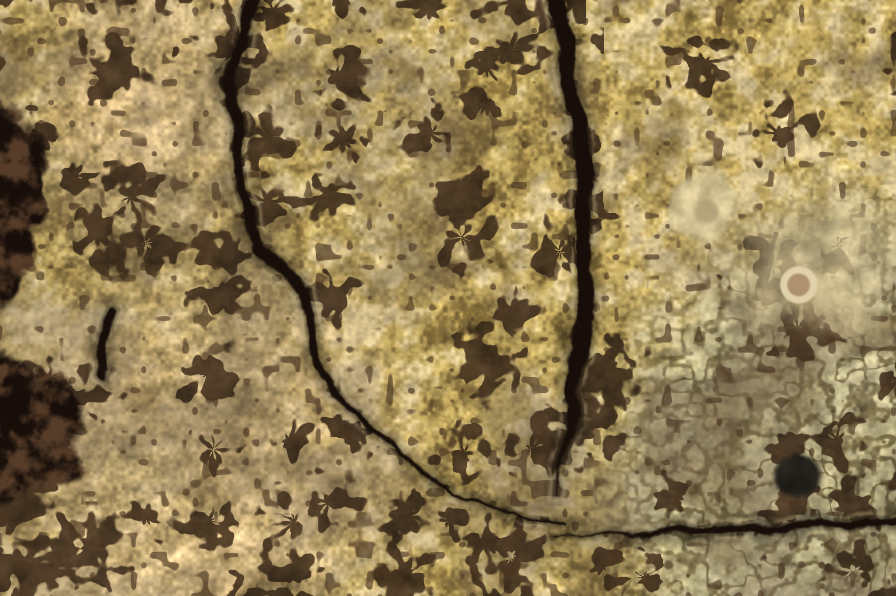
Write a Shadertoy shader that draws this texture.

```glsl
const vec3 OLIVE = vec3(0.52, 0.43, 0.23);
const vec3 YELLOW = vec3(0.75, 0.65, 0.37);
const vec3 CREAM = vec3(0.85, 0.77, 0.57);
const vec3 GREY = vec3(0.67, 0.61, 0.47);
const vec3 PINK = vec3(0.76, 0.63, 0.44);
const vec3 BROWN = vec3(0.22, 0.16, 0.10);
const vec3 SOIL = vec3(0.09, 0.055, 0.035);

float hash(vec2 p) {
    vec3 q = fract(vec3(p.xyx) * 0.1031);
    q += dot(q, q.yzx + 33.33);
    return fract((q.x + q.y) * q.z);
}

float noise(vec2 p) {
    vec2 i = floor(p), f = fract(p);
    f = f * f * (3.0 - 2.0 * f);
    return mix(mix(hash(i), hash(i + vec2(1, 0)), f.x),
               mix(hash(i + vec2(0, 1)), hash(i + vec2(1, 1)), f.x), f.y);
}

float fbm(vec2 p) {
    float sum = 0.0, amp = 0.5;
    for (int i = 0; i < 5; i++) {
        sum += amp * noise(p);
        p = mat2(1.6, 1.2, -1.2, 1.6) * p + 7.3;
        amp *= 0.5;
    }
    return sum;
}

float segment(vec2 p, vec2 a, vec2 b) {
    vec2 ab = b - a;
    return length(p - a - ab * clamp(dot(p - a, ab) / dot(ab, ab), 0.0, 1.0));
}

float blob(vec2 p, vec2 center, vec2 radius, float soft) {
    return 1.0 - smoothstep(1.0 - soft, 1.0 + soft, length((p - center) / radius));
}

// Distance to the long curved crack on the left
float curvedCrack(vec2 p) {
    vec2 path[10] = vec2[10](vec2(0.425, 1.02), vec2(0.387, 0.88), vec2(0.40, 0.73),
        vec2(0.43, 0.58), vec2(0.512, 0.50), vec2(0.537, 0.39), vec2(0.59, 0.31),
        vec2(0.67, 0.235), vec2(0.76, 0.17), vec2(0.95, 0.12));
    float d = 1.0;
    for (int i = 0; i < 9; i++) d = min(d, segment(p, path[i], path[i + 1]));
    return d;
}

// Branching dark colonies scattered on a jittered grid
float rosettes(vec2 p, float cells, float density) {
    vec2 g = p * cells, id = floor(g);
    float field = -1.0;
    for (int y = -1; y <= 1; y++)
    for (int x = -1; x <= 1; x++) {
        vec2 c = id + vec2(x, y);
        vec2 d = g - c - 0.15 - 0.7 * vec2(hash(c + 3.1), hash(c + 8.7));
        float size = mix(0.32, 0.66, hash(c + 5.5));
        float arms = cos(atan(d.y, d.x) * 7.0 + 5.0 * noise(g * 2.0) + 6.3 * hash(c));
        float f = 1.0 - length(d) / size + 0.18 * arms;
        field = max(field, mix(-1.0, f, step(hash(c + 1.7), density)));
    }
    field += 1.5 * (noise(p * 44.0) - 0.5) + 0.5 * (noise(p * 95.0) - 0.5);
    return smoothstep(0.26, 0.50, field);
}

void mainImage(out vec4 fragColor, in vec2 fragCoord) {
    vec2 p = fragCoord / iResolution.y;
    vec2 wobble = vec2(fbm(p * 14.0), fbm(p * 14.0 + 31.0)) - 0.48;
    vec2 q = p + 0.035 * wobble;
    vec2 w = p + 0.09 * wobble;

    // Bark ground: olive to yellow to cream, tinted by region
    float broad = fbm(p * 5.0 + 2.0);
    float grain = fbm(p * 32.0);
    float fine = noise(p * 150.0);
    float tone = 0.45 * broad + 0.8 * grain + 0.16 * fine - 0.17;
    vec3 col = mix(OLIVE, YELLOW, smoothstep(0.26, 0.50, tone));
    col = mix(col, CREAM, smoothstep(0.47, 0.72, tone));
    float pale = max(blob(w, vec2(0.32, 0.18), vec2(0.32, 0.36), 0.5),
                     blob(w, vec2(0.24, 0.82), vec2(0.18, 0.26), 0.5));
    col = mix(col, mix(GREY, PINK, broad) * (0.62 + 0.8 * tone), pale * 0.65);

    // Grey-green crust in the lower right, split into granules
    float crust = blob(w, vec2(1.46, 0.19), vec2(0.42, 0.46), 0.25);
    float granules = smoothstep(0.18, 0.55, abs(noise(q * 46.0) - 0.5) * 2.2 + 0.25 * fine);
    vec3 crustColor = mix(vec3(0.43, 0.39, 0.27), vec3(0.73, 0.70, 0.55), granules);
    col = mix(col, crustColor * (0.75 + 0.5 * grain), crust * 0.85);

    // Stains and soft relief
    float stain = smoothstep(0.50, 0.70, fbm(p * 9.0 + 17.0));
    col = mix(col, vec3(0.41, 0.34, 0.22), stain * 0.5);
    float relief = fbm(p * 24.0) - fbm((p + vec2(-0.006, 0.009)) * 24.0);
    col *= 1.0 + 0.8 * relief + 0.18 * (fine - 0.5);

    // Dark colonies with dusky halos, sparse in the upper right
    float clean = smoothstep(0.96, 1.02, p.x) * smoothstep(0.52, 0.66, p.y);
    float density = mix(0.62, 0.08, clean) * (1.0 - 0.45 * crust);
    float colony = rosettes(q, 9.5, density);
    float halo = smoothstep(0.46, 0.66, fbm(p * 7.0 + 40.0)) * (1.0 - clean);
    col = mix(col, vec3(0.50, 0.44, 0.35), halo * 0.35);
    col = mix(col, BROWN * (0.65 + 0.9 * grain), colony * 0.9);
    float specks = smoothstep(0.77, 0.87, noise(p * 58.0 + 9.0));
    col = mix(col, BROWN * 1.3, specks * 0.65);

    // Pale warts, one with a rimmed cup, and one black wart
    float wart = blob(q, vec2(1.178, 0.65), vec2(0.055, 0.06), 0.18);
    float patchMask = blob(w, vec2(1.37, 0.56), vec2(0.13, 0.10), 0.35);
    col = mix(col, vec3(0.82, 0.76, 0.58) * (0.7 + 0.6 * grain), max(wart * 0.9, patchMask * 0.7));
    float cup = length(p - vec2(1.34, 0.522));
    col = mix(col, vec3(0.68, 0.57, 0.44), 1.0 - smoothstep(0.020, 0.026, cup));
    col = mix(col, vec3(0.88, 0.82, 0.67), 1.0 - smoothstep(0.003, 0.009, abs(cup - 0.025)));
    col = mix(col, vec3(0.66, 0.59, 0.44), 0.7 * blob(p, vec2(1.185, 0.645), vec2(0.02), 0.3));
    col = mix(col, vec3(0.13, 0.12, 0.10) * (0.6 + grain), blob(q, vec2(1.336, 0.203), vec2(0.036), 0.2));

    // Rough cavities on the left edge
    float hole = max(blob(w, vec2(-0.01, 0.65), vec2(0.075, 0.17), 0.09),
                     blob(w, vec2(0.03, 0.28), vec2(0.105, 0.115), 0.09));
    vec3 rot = mix(SOIL, vec3(0.34, 0.24, 0.16), smoothstep(0.38, 0.70, grain));
    col = mix(col, rot, hole);

    // Cracks: signed distance is negative inside, lips catch light
    float taper = smoothstep(0.10, 0.55, p.y);
    float left = curvedCrack(q) - mix(0.0015, 0.0075, taper);
    float center = 0.932 + 0.05 * sin(3.14 * (1.0 - p.y) / 0.85);
    float right = abs(q.x - center) - 0.013 * smoothstep(0.16, 0.42, p.y);
    right = max(right, 0.17 - p.y);
    float bottom = abs(q.y - 0.10 - 0.045 * (p.x - 0.94)) - 0.005 * smoothstep(0.95, 1.2, p.x);
    bottom = max(bottom, 0.93 - p.x);
    float spur = segment(q, vec2(0.19, 0.485), vec2(0.165, 0.375)) - 0.007;
    float crack = min(min(left, right), min(bottom, spur));
    col *= 1.0 - 0.35 * (1.0 - smoothstep(0.0, 0.028, crack));
    float lip = smoothstep(0.004, 0.009, crack) * (1.0 - smoothstep(0.009, 0.018, crack));
    col = mix(col, CREAM, lip * 0.35 * smoothstep(0.35, 0.6, grain));
    col = mix(col, SOIL, 1.0 - smoothstep(-0.002, 0.004, crack));

    fragColor = vec4(clamp(col, 0.0, 1.0), 1.0);
}
```
